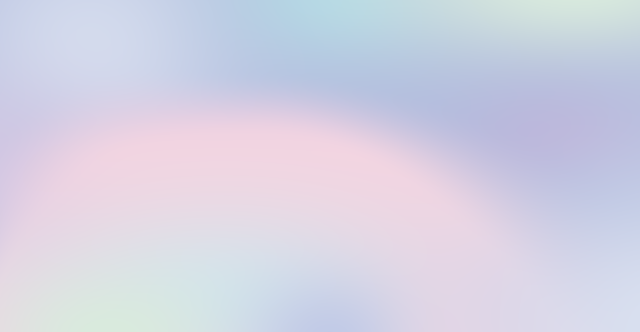
This background is drawn by a Shadertoy shader. Its source:

```glsl
#define ARCH_TOP vec2(0.40, 0.69)  // crest of the rose arch
#define ARCH_FALL_LEFT 13.0        // quartic drop left of the crest
#define ARCH_FALL_RIGHT 1.9        // quadratic drop right of the crest
#define ARCH_SOFTNESS 0.10         // edge half-width at the crest
#define ARCH_SPREAD 0.80           // extra softness away from the crest

const vec3 PERIWINKLE = vec3(0.70, 0.74, 0.87);
const vec3 HAZE       = vec3(0.83, 0.86, 0.93);
const vec3 CYAN       = vec3(0.69, 0.84, 0.90);
const vec3 MINT       = vec3(0.85, 0.92, 0.865);
const vec3 MAUVE      = vec3(0.73, 0.71, 0.855);
const vec3 LILAC      = vec3(0.82, 0.78, 0.89);
const vec3 ORCHID     = vec3(0.92, 0.81, 0.885);
const vec3 ROSE       = vec3(0.957, 0.83, 0.88);
const vec3 PALE_BLUE  = vec3(0.83, 0.895, 0.925);
const vec3 DUSK_BLUE  = vec3(0.75, 0.79, 0.905);
const vec3 SOFT_LILAC = vec3(0.87, 0.83, 0.90);
const vec3 ICE        = vec3(0.85, 0.88, 0.94);

// Blends a soft elliptical patch of colour over the base
vec3 glow(vec3 base, vec2 p, vec2 center, vec2 radius, vec3 tint) {
    vec2 d = (p - center) / radius;
    return mix(base, tint, exp(-dot(d, d)));
}

// Coverage of the arch: steep shoulder on the left, long slope on the right
float archMask(vec2 p) {
    float d = p.x - ARCH_TOP.x;
    float d2 = d * d;
    float drop = d < 0.0 ? ARCH_FALL_LEFT * d2 * d2 : ARCH_FALL_RIGHT * d2;
    float soft = ARCH_SOFTNESS + ARCH_SPREAD * d2;
    return smoothstep(-soft, soft, ARCH_TOP.y - drop - p.y);
}

vec3 skyColor(vec2 p) {
    vec3 c = PERIWINKLE;
    c = glow(c, p, vec2(0.14, 0.85), vec2(0.22, 0.40), HAZE);
    c = glow(c, p, vec2(0.00, 0.50), vec2(0.20, 0.25), LILAC);
    c = glow(c, p, vec2(0.53, 1.02), vec2(0.17, 0.20), CYAN);
    c = glow(c, p, vec2(0.90, 1.05), vec2(0.30, 0.22), MINT);
    return glow(c, p, vec2(0.87, 0.59), vec2(0.15, 0.15), MAUVE);
}

vec3 archColor(vec2 p) {
    vec3 c = mix(ROSE, ORCHID, smoothstep(0.52, 0.72, p.y));
    c = glow(c, p, vec2(0.00, 0.35), vec2(0.14, 0.28), ORCHID);
    c = glow(c, p, vec2(0.35, 0.10), vec2(0.30, 0.28), PALE_BLUE);
    c = glow(c, p, vec2(0.17, -0.02), vec2(0.17, 0.20), MINT);
    c = glow(c, p, vec2(0.52, -0.03), vec2(0.13, 0.20), DUSK_BLUE);
    return glow(c, p, vec2(0.83, 0.05), vec2(0.18, 0.30), SOFT_LILAC);
}

void mainImage(out vec4 fragColor, in vec2 fragCoord) {
    vec2 p = fragCoord / iResolution.xy;
    vec3 color = mix(skyColor(p), archColor(p), archMask(p));

    // Cool light in the lower right corner
    color = glow(color, p, vec2(1.04, 0.0), vec2(0.21, 0.45), ICE);
    fragColor = vec4(color, 1.0);
}
```
